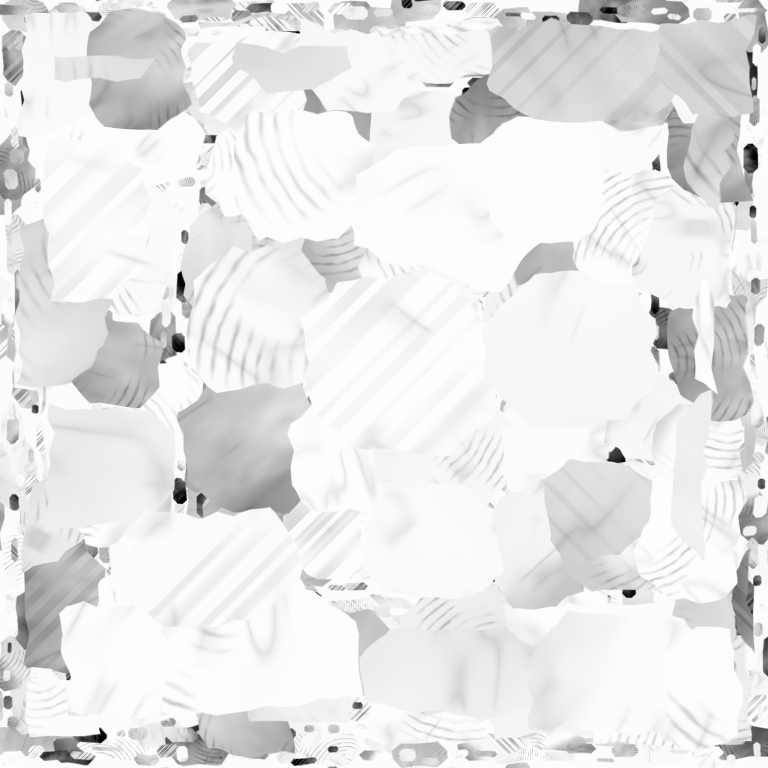
Give the GLSL for this texture map, as a WebGL 1 fragment shader.

```glsl
precision highp float;
// Pale patchwork atlas: overlapping near-white scraps framed by small grey shards.
uniform vec2 u_resolution;

#define PATCH_GRID 4.6
#define SCRAP_GRID 8.0
#define SHARD_GRID 17.0
#define CHIP_GRID 31.0
#define FRAME_WIDTH 0.062
#define EDGE_WOBBLE 0.034
#define EDGE_JAG 0.013
#define RIDGE_FREQ 68.0
#define RIDGE_DEPTH 0.17
#define CREASE_DEPTH 0.10

float hash(vec2 p) {
  return fract(sin(dot(p, vec2(127.1, 311.7))) * 43758.5453);
}

// Value noise: facetNoise keeps straight segments, noise is smooth.
float lattice(vec2 i, vec2 f) {
  float low = mix(hash(i), hash(i + vec2(1.0, 0.0)), f.x);
  float high = mix(hash(i + vec2(0.0, 1.0)), hash(i + 1.0), f.x);
  return mix(low, high, f.y);
}

float facetNoise(vec2 p) { return lattice(floor(p), fract(p)); }

float noise(vec2 p) {
  vec2 f = fract(p);
  return lattice(floor(p), f * f * (3.0 - 2.0 * f));
}

float fbm(vec2 p) {
  return 0.55 * noise(p) + 0.3 * noise(p * 2.1 + 7.3) + 0.15 * noise(p * 4.3 + 3.1);
}

vec2 rotate(vec2 p, float a) {
  return vec2(cos(a) * p.x - sin(a) * p.y, sin(a) * p.x + cos(a) * p.y);
}

// Darkness inside one scrap: soft wash, side shadow, creases, ridged arcs, streaks.
float scrapShade(vec2 q, vec2 key, float depth, float power) {
  float kind = hash(key + 5.9);
  float angle = 6.2832 * hash(key + 13.7);
  vec2 r = rotate(q, angle);
  vec2 seed = key * 3.7;

  float wash = depth * pow(hash(key + 11.3), power);
  float cloud = fbm(r * vec2(1.6, 3.0) + seed);
  float shade = 0.008 + wash * (0.35 + 0.8 * cloud + 0.5 * smoothstep(-0.5, 0.6, r.x));

  float shadow = smoothstep(0.05, 0.6, r.y + 0.5 * (cloud - 0.5));
  shade += step(0.8, hash(key + 23.1)) * 0.4 * depth * shadow;

  float fold = 1.0 - abs(2.0 * noise(r * vec2(2.0, 7.0) + seed + 9.0) - 1.0);
  float foldMask = smoothstep(0.5, 0.85, noise(r * 3.0 + seed + 21.0));
  shade += CREASE_DEPTH * pow(fold, 5.0) * foldMask;

  if (kind > 0.55) {
    float arc = length(r - vec2(0.7, 0.1)) + 0.05 * fbm(r * 5.0 + seed);
    float ridge = pow(0.5 + 0.5 * sin(arc * RIDGE_FREQ), 4.0);
    float ridgeMask = smoothstep(0.42, 0.8, noise(r * 2.8 + seed + 40.0));
    shade += RIDGE_DEPTH * ridge * ridgeMask * (0.3 + noise(r * 14.0 + seed));
  } else if (kind < 0.18) {
    float across = q.x + (kind < 0.09 ? q.y : -q.y);
    float streak = noise(vec2(across * 16.0, key.x));
    shade += 0.35 * depth * smoothstep(0.45, 0.65, streak) * noise(q * 3.0 + seed);
  }
  return shade;
}

// Paints one layer of jittered, chamfered scraps; row order fixes the overlaps.
void paintLayer(inout float tone, vec2 p, float grid, float seed, vec2 sizeRange,
                vec2 stretch, float margin, float depth, float power) {
  vec2 wobble = vec2(noise(p * 11.0 + seed), noise(p * 11.0 + seed + 50.0)) - 0.5;
  vec2 jag = vec2(facetNoise(p * 46.0 + seed), facetNoise(p * 46.0 + seed + 70.0)) - 0.5;
  float fineness = min(1.0, 9.0 / grid);
  vec2 w = p + (EDGE_WOBBLE * wobble + EDGE_JAG * jag) * fineness;
  vec2 g = w * grid;
  vec2 rim = min(w, 1.0 - w);
  float pixel = 1.0 / min(u_resolution.x, u_resolution.y);

  for (int j = -1; j <= 1; j++) {
    for (int i = -1; i <= 1; i++) {
      vec2 id = floor(g) + vec2(float(i), float(j));
      vec2 key = id + seed;
      vec2 jitter = vec2(hash(key), hash(key + 31.7)) - 0.5;
      vec2 centre = id + 0.5 + 0.6 * jitter;
      vec2 size = mix(sizeRange.xx, sizeRange.yy, vec2(hash(key + 57.3), hash(key + 83.1)));
      vec2 side = abs(centre / grid - 0.5);
      size *= side.y > side.x ? stretch : stretch.yx;

      vec2 a = abs(g - centre);
      float chamfer = (a.x + a.y - 0.78 * (size.x + size.y)) * 0.7071;
      float d = max(max(a.x - size.x, a.y - size.y), chamfer) / grid;
      float inset = margin * (0.4 + 0.9 * hash(key + 97.0));
      d = max(d, inset - min(rim.x, rim.y));

      float cover = 1.0 - smoothstep(-pixel, pixel, d);
      if (cover > 0.0) {
        float shade = scrapShade(p * grid - centre, key, depth, power);
        tone = mix(tone, 1.0 - shade, cover);
      }
    }
  }
}

void main() {
  vec2 p = gl_FragCoord.xy / u_resolution;
  float tone = 0.99;
  paintLayer(tone, p, SHARD_GRID, 17.0, vec2(0.3, 0.6), vec2(1.4, 0.75), -1.0, 0.9, 3.0);
  paintLayer(tone, p, CHIP_GRID, 141.0, vec2(0.12, 0.48), vec2(1.5, 0.6), -1.0, 0.95, 3.2);
  paintLayer(tone, p, SCRAP_GRID, 263.0, vec2(0.45, 0.68), vec2(1.0), FRAME_WIDTH * 0.75, 0.42, 4.0);
  paintLayer(tone, p, PATCH_GRID, 389.0, vec2(0.3, 0.58), vec2(1.0), FRAME_WIDTH, 0.2, 4.0);
  gl_FragColor = vec4(vec3(clamp(tone, 0.0, 1.0)), 1.0);
}
```
